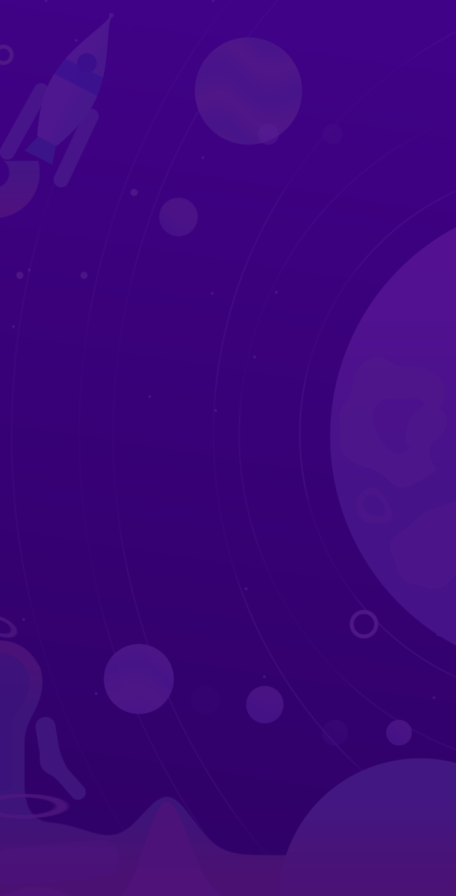
A Shadertoy shader for this background:

```glsl
// A violet night sky: planets, thin orbit arcs, a rocket and a flowing shore.
// Each shape is a signed distance painted softly over a vertical gradient.
// The canvas is 7.68 units high, with the origin at the lower left.

float pixelSize;

float disc(vec2 p, vec2 center, float radius) {
    return length(p - center) - radius;
}

float capsule(vec2 p, vec2 a, vec2 b, float radius) {
    vec2 ab = b - a;
    return length(p - a - ab * clamp(dot(p - a, ab) / dot(ab, ab), 0.0, 1.0)) - radius;
}

float smoothMin(float a, float b, float k) {
    float h = max(k - abs(a - b), 0.0) / k;
    return min(a, b) - h * h * k * 0.25;
}

float hash(vec2 p) {
    return fract(sin(dot(p, vec2(127.1, 311.7))) * 43758.5);
}

void paint(inout vec3 color, float dist, vec3 ink, float alpha) {
    color = mix(color, ink, alpha * (1.0 - smoothstep(-pixelSize, pixelSize, dist)));
}

// Thin arcs: left edge, radius, strength
void paintOrbits(inout vec3 color, vec2 p) {
    vec3 orbits[6] = vec3[6](vec3(2.57, 2.29, 0.5), vec3(2.05, 2.9, 0.28),
        vec3(1.83, 3.9, 0.42), vec3(0.97, 5.6, 0.33), vec3(0.68, 6.0, 0.25), vec3(0.1, 6.5, 0.25));
    for (int i = 0; i < 6; i++) {
        vec3 o = orbits[i];
        vec2 q = p - vec2(o.x + o.y, 3.96);
        float angle = atan(q.y, -q.x);
        float dash = smoothstep(-0.5, 0.3, sin(angle * 7.0 + float(i * i) + 1.6));
        paint(color, abs(length(q) - o.y) - 0.006, vec3(0.31, 0.09, 0.55), o.z * mix(0.35, 1.0, dash));
    }
}

// One faint star in some of the cells
void paintStars(inout vec3 color, vec2 p) {
    vec2 cell = floor(p / 0.5);
    vec2 spot = (cell + 0.2 + 0.6 * vec2(hash(cell), hash(cell + 7.3))) * 0.5;
    paint(color, disc(p, spot, 0.011), vec3(0.35, 0.12, 0.58), 0.6 * step(0.7, hash(cell + 3.1)));
}

void paintBigPlanet(inout vec3 color, vec2 p) {
    float body = disc(p, vec2(4.86, 3.94), 2.03);
    vec3 skin = mix(vec3(0.27, 0.07, 0.53), vec3(0.325, 0.065, 0.57), smoothstep(3.0, 5.6, p.y));
    vec2 w = p + 0.05 * sin(p.yx * 7.0 + vec2(0.0, 2.0)) + 0.02 * sin(p.yx * 17.0);
    float curl = max(abs(disc(w, vec2(3.42, 4.08), 0.38)) - 0.14, w.x - 3.75);
    float marks = min(curl, disc(w, vec2(3.75, 3.0), 0.35));
    marks = min(marks, abs(disc(w, vec2(3.16, 3.3), 0.12)) - 0.03);
    marks = min(marks, disc(w, vec2(3.65, 4.05), 0.17));
    paint(skin, marks, vec3(0.31, 0.09, 0.54), 0.6);
    paint(color, body, skin, 1.0);
}

void paintSmallPlanets(inout vec3 color, vec2 p) {
    // Center, radius, opacity
    vec4 planets[12] = vec4[12](vec4(2.13, 6.9, 0.46, 0.9), vec4(2.3, 6.53, 0.09, 0.4),
        vec4(1.53, 5.82, 0.165, 0.75), vec4(1.19, 1.86, 0.3, 0.9), vec4(2.27, 1.64, 0.16, 0.8),
        vec4(3.42, 1.4, 0.11, 0.8), vec4(1.15, 6.03, 0.03, 0.9), vec4(0.17, 5.32, 0.03, 0.9),
        vec4(0.72, 5.32, 0.03, 0.9), vec4(2.85, 6.53, 0.085, 0.2), vec4(2.87, 1.4, 0.11, 0.2),
        vec4(1.76, 1.68, 0.12, 0.08));
    float bands = sin(p.y * 13.0 + p.x * 4.0 + sin(p.x * 9.0));
    vec3 skin = vec3(0.30, 0.09, 0.54) + vec3(0.012, 0.004, -0.006) * bands;
    for (int i = 0; i < 12; i++) {
        vec4 b = planets[i];
        vec3 ink = i == 1 ? vec3(0.36, 0.12, 0.6) : skin;
        paint(color, disc(p, b.xy, b.z), ink, b.w);
    }
    float rings = min(abs(disc(p, vec2(3.12, 2.33), 0.105)), abs(disc(p, vec2(0.03, 7.21), 0.07)));
    paint(color, rings - 0.017, vec3(0.32, 0.10, 0.53), 0.9);
}

void paintRocket(inout vec3 color, vec2 p) {
    // Local axes: x across the hull, y from the nose to the tail
    vec2 q = p - vec2(0.95, 7.54);
    q = vec2(dot(q, vec2(0.89, -0.456)), dot(q, vec2(-0.456, -0.89)));
    vec2 m = vec2(abs(q.x), q.y);
    float flame = max(abs(disc(p, vec2(-0.05, 6.2), 0.26)) - 0.13, p.y - 6.3);
    paint(color, flame, mix(vec3(0.32, 0.07, 0.50), vec3(0.27, 0.09, 0.52), smoothstep(5.8, 6.3, p.y)), 0.9);
    paint(color, max(m.x - 0.07 - 0.3 * (q.y - 1.15), abs(q.y - 1.26) - 0.1), vec3(0.23, 0.08, 0.54), 1.0);
    paint(color, capsule(m, vec2(0.24, 0.84), vec2(0.26, 1.44), 0.065), vec3(0.28, 0.08, 0.54), 1.0);
    float width = 0.21 * pow(max(sin(3.1416 * clamp(q.y / 1.45, 0.0, 1.0)), 0.0), 1.2);
    float hull = max(m.x - width, abs(q.y - 0.6) - 0.6);
    vec3 metal = mix(vec3(0.31, 0.09, 0.56), vec3(0.28, 0.09, 0.55), smoothstep(-0.1, 0.15, q.x));
    paint(metal, abs(q.y - 0.58) - 0.08, vec3(0.22, 0.06, 0.56), 0.8);
    paint(color, hull, metal, 1.0);
    paint(color, disc(q, vec2(0.0, 0.45), 0.085), vec3(0.23, 0.06, 0.55), 1.0);
    paint(color, min(disc(q, vec2(0.0, -0.01), 0.02), capsule(q, vec2(0), vec2(0.0, 0.15), 0.01)), metal, 1.0);
}

void paintShore(inout vec3 color, vec2 p) {
    float height = 0.35 + 0.5 * exp(-pow((p.x - 1.43) / 0.32, 2.0)) + 0.28 * smoothstep(1.4, 0.4, p.x);
    float column = smoothMin(disc(p, vec2(0.0, 1.83), 0.36), max(p.x - 0.21, p.y - 1.83), 0.2);
    float shore = smoothMin((p.y - height) * 0.75, column, 0.25);
    vec3 base = mix(vec3(0.29, 0.065, 0.45), vec3(0.235, 0.08, 0.48), smoothstep(0.1, 0.9, p.y));
    paint(color, shore, mix(base, vec3(0.29, 0.07, 0.47), smoothstep(1.5, 2.1, p.y)), 1.0);
    paint(color, max(shore + 0.11, 0.9 - p.y), vec3(0.23, 0.07, 0.48), 0.8);
    float hill = 0.75 * exp(-pow((p.x - 1.42) / 0.25, 2.0)) + 0.08 * sin(p.x * 5.0);
    paint(color, (p.y - hill) * 0.6, vec3(0.31, 0.07, 0.48), 0.75);
    paint(color, capsule(p, vec2(0.1, 0.25), vec2(0.86, 0.32), 0.16), vec3(0.29, 0.075, 0.48), 0.7);
    float drop = smoothMin(capsule(p, vec2(0.39, 1.45), vec2(0.44, 1.15), 0.085),
        capsule(p, vec2(0.44, 1.15), vec2(0.67, 0.89), 0.065), 0.08);
    paint(color, drop, vec3(0.25, 0.08, 0.49), 1.0);
    // Flat rings around the shore
    float flatRing = abs(length((p - vec2(0.2, 0.77)) / vec2(0.33, 0.09)) - 1.0) * 0.09;
    float tiltRing = abs(length((p - vec2(0.0, 2.31 - 0.3 * p.x)) / vec2(0.12, 0.07)) - 1.0) * 0.07;
    paint(color, min(flatRing, tiltRing) - 0.015, vec3(0.31, 0.09, 0.50), 0.8);
}

void mainImage(out vec4 fragColor, in vec2 fragCoord) {
    pixelSize = 7.68 / iResolution.y;
    vec2 p = fragCoord * pixelSize;
    vec3 color = mix(vec3(0.185, 0.005, 0.40), vec3(0.252, 0.006, 0.53), clamp(p.y / 7.68 + 0.02 * (p.x - 2.0), 0.0, 1.0));
    paintOrbits(color, p);
    paintStars(color, p);
    paintBigPlanet(color, p);
    paintSmallPlanets(color, p);
    paintRocket(color, p);
    paintShore(color, p);
    vec3 ground = mix(vec3(0.29, 0.07, 0.46), vec3(0.26, 0.09, 0.51), smoothstep(0.0, 1.0, p.y));
    paint(color, disc(p, vec2(3.6, -0.03), 1.21), ground, 1.0);
    fragColor = vec4(color, 1.0);
}
```
